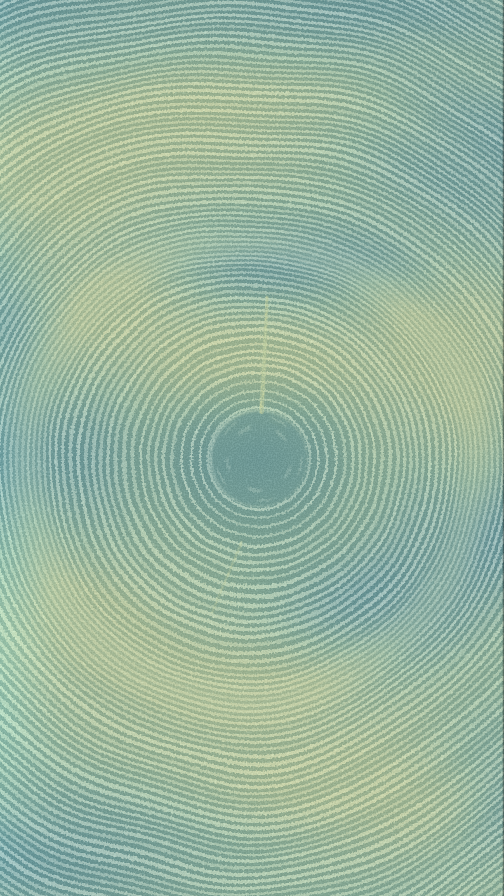
A Shadertoy shader for this texture:

```glsl
#define CENTER vec2(0.514, 0.868)
#define CORE_RADIUS 0.093
#define BAND_RADIUS 0.45
#define RING_DENSITY 78.0
#define ROUGHNESS 0.32
#define GRAIN_SCALE 290.0
#define GRAIN_AMOUNT 0.09
#define WARM_BIAS 0.06

float hash(vec2 p) {
    p = fract(p * vec2(0.1031, 0.1137));
    p += dot(p, p.yx + 33.33);
    return fract((p.x + p.y) * p.x * 17.0);
}

// Distance to the nearest scattered point, about 0 to 1
float cellular(vec2 p) {
    vec2 cell = floor(p), f = fract(p);
    float nearest = 2.0;
    for (int y = -1; y <= 1; y++)
    for (int x = -1; x <= 1; x++) {
        vec2 o = vec2(x, y), id = cell + o + 100.0;
        vec2 d = o + vec2(hash(id), hash(id + 57.0)) - f;
        nearest = min(nearest, dot(d, d));
    }
    return sqrt(nearest);
}

// Soft elliptical spot: xy is its place, zw its spread
float glow(vec2 p, vec4 spot) {
    vec2 d = (p - spot.xy) / spot.zw;
    return exp(-dot(d, d));
}

// Warm light is positive, cool shade negative
float warmth(vec2 p) {
    vec4 warm[8] = vec4[8](
        vec4(0.38, 1.54, 0.36, 0.13), vec4(0.06, 1.42, 0.20, 0.10),
        vec4(0.90, 1.09, 0.17, 0.20), vec4(0.46, 0.40, 0.34, 0.14),
        vec4(0.22, 1.20, 0.18, 0.13), vec4(0.72, 0.20, 0.32, 0.11),
        vec4(0.16, 0.55, 0.18, 0.12), vec4(0.50, 1.06, 0.26, 0.10));
    vec4 cool[11] = vec4[11](
        vec4(0.00, 1.76, 0.34, 0.13), vec4(1.00, 1.46, 0.32, 0.20),
        vec4(0.00, 1.15, 0.10, 0.12), vec4(0.05, 0.87, 0.24, 0.14),
        vec4(1.00, 0.72, 0.20, 0.13), vec4(0.74, 0.57, 0.20, 0.12),
        vec4(0.08, 0.08, 0.34, 0.13), vec4(1.00, 0.20, 0.11, 0.13),
        vec4(0.51, 0.87, 0.14, 0.11), vec4(0.54, 1.25, 0.30, 0.07),
        vec4(0.70, 1.76, 0.35, 0.08));
    float t = WARM_BIAS;
    for (int i = 0; i < 8; i++) t += glow(p, warm[i]);
    for (int i = 0; i < 11; i++) t -= glow(p, cool[i]);
    return t;
}

// Radius bent into an uneven trunk outline
float trunkRadius(vec2 q) {
    float r = length(q), a = atan(q.y, q.x);
    float uneven = -0.045 * cos(a) - 0.055 * sin(a)
                 + 0.014 * sin(3.0 * a + 1.0) + 0.006 * sin(7.0 * a);
    float rho = r / (1.0 + uneven * smoothstep(0.08, 0.45, r));
    float wave = sin(q.x * 9.0 + q.y * 4.0) + 0.6 * sin(q.x * 17.0 - q.y * 7.0);
    rho += 0.009 * smoothstep(0.35, 0.8, r) * wave;
    return rho + 0.0008 * sin(13.0 * a + 40.0 * r) * smoothstep(0.05, 0.2, r);
}

// Tapered crack from a to b, thickest at a
float crack(vec2 p, vec2 a, vec2 b, float thickness) {
    vec2 ab = b - a;
    float t = clamp(dot(p - a, ab) / dot(ab, ab), 0.0, 1.0);
    float d = length(p - a - ab * t), w = thickness * (1.0 - 0.7 * t);
    return 1.0 - smoothstep(w * 0.4, w * 0.4 + 0.004, d);
}

void mainImage(out vec4 fragColor, in vec2 fragCoord) {
    vec2 p = fragCoord / iResolution.x;
    vec2 q = p - CENTER;
    float rho = trunkRadius(q), angle = atan(q.y, q.x);
    float grain = cellular(p * GRAIN_SCALE) - 0.5;
    float fleck = cellular(p * GRAIN_SCALE * 0.7 + 31.0) - 0.5;

    // Rings: wide near the core, crowded in the pale band
    float phase = RING_DENSITY * rho + 8.0 * exp(-rho / 0.2)
                + 1.2 * tanh((rho - BAND_RADIUS) / 0.05)
                + 0.12 * sin(rho * 61.0);
    float aa = 0.5 * fwidth(phase);
    float ringSeed = hash(vec2(floor(phase), 7.0));
    float width = mix(0.16, 0.25, smoothstep(0.1, 0.35, rho));
    width += 0.08 * (ringSeed - 0.5) + ROUGHNESS * fleck;
    float ridge = 1.0 - smoothstep(width - aa, width + aa, abs(fract(phase) - 0.5));
    ridge *= 0.88 + 0.12 * sin(ringSeed * 6.28 + 2.0 * angle);

    // Quiet core with thin broken arcs and a pale rim, brighter on the left
    float outside = smoothstep(CORE_RADIUS - 0.006, CORE_RADIUS + 0.004, rho);
    float arcs = 0.55 * smoothstep(0.0, 0.9, sin(5.0 * angle + ringSeed * 20.0))
               * smoothstep(0.045, 0.06, rho);
    ridge *= mix(arcs, 1.0, outside);
    float rim = exp(-pow((rho - CORE_RADIUS - 0.003) / 0.004, 2.0));
    ridge = max(ridge, rim * (0.45 - 0.25 * cos(angle + 0.5) + 0.8 * fleck));

    // Dense band lowers contrast and lifts the tone
    float band = exp(-pow((rho - BAND_RADIUS) / 0.04, 2.0));
    ridge = mix(ridge, 0.58 + 0.3 * (ridge - 0.5), 0.5 * band);

    float t = clamp(warmth(p) + 0.25 * band + 0.08 * sin(rho * 34.0), -1.0, 1.0);
    vec3 groove = mix(vec3(0.50, 0.64, 0.57), vec3(0.39, 0.565, 0.575), max(-t, 0.0));
    groove = mix(groove, vec3(0.60, 0.69, 0.56), max(t, 0.0));
    vec3 crest = mix(vec3(0.71, 0.81, 0.71), vec3(0.64, 0.76, 0.75), max(-t, 0.0));
    crest = mix(crest, vec3(0.79, 0.83, 0.67), max(t, 0.0));
    vec3 color = mix(groove, crest, clamp(ridge, 0.0, 1.0));
    color = mix(color, vec3(0.45, 0.61, 0.59), 0.6 * (1.0 - outside) * (1.0 - arcs));

    // Radial cracks
    float cracks = crack(p, vec2(0.519, 0.961), vec2(0.530, 1.188), 0.006);
    cracks = max(cracks, 0.5 * crack(p, vec2(0.479, 0.701), vec2(0.421, 0.563), 0.002));
    color = mix(color, vec3(0.75, 0.81, 0.63), cracks * (0.75 + 0.9 * fleck));

    // Light lower left edge, thin dark right edge, grain
    float edgeLight = glow(p, vec4(0.0, 0.48, 0.10, 0.30));
    color += vec3(0.01, 0.05, 0.06) * (edgeLight + 0.4 * exp(-p.x / 0.06));
    color *= 1.0 - 0.35 * smoothstep(0.996, 0.999, p.x);
    color += GRAIN_AMOUNT * (grain + 0.08);
    fragColor = vec4(clamp(color, 0.0, 1.0), 1.0);
}
```
